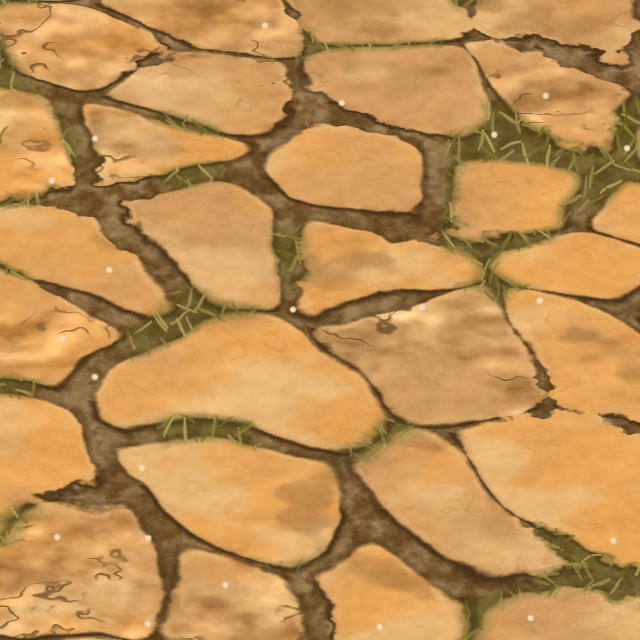
Give the GLSL for this texture, as a three.js fragment shader.

```glsl
// Sunlit crazy paving: amber sandstone slabs seen at a slant, with earth joints and dry grass.
// Slabs are warped Voronoi cells in a foreshortened plane; noise frays their edges,
// splits some faces into flaky ledges and stains them. Grass blades are scattered on a grid.
#define COLUMNS 3.1
#define ROWS 4.1
#define JITTER 0.78
#define JOINT_MIN 0.012
#define JOINT_MAX 0.105
#define SOFT 0.016
#define FLAKINESS 0.85
#define GRASS_GRID 42.0

varying vec2 vUv;

const vec3 AMBER = vec3(0.91, 0.65, 0.35);
const vec3 TAN = vec3(0.82, 0.61, 0.38);
const vec3 CREAM = vec3(0.91, 0.73, 0.49);
const vec3 RUST = vec3(0.65, 0.46, 0.26);
const vec3 EARTH = vec3(0.44, 0.32, 0.17);
const vec3 DUST = vec3(0.58, 0.46, 0.30);
const vec3 SHADOW = vec3(0.25, 0.17, 0.08);
const vec3 STRAW = vec3(0.74, 0.65, 0.38);
const vec3 GREEN = vec3(0.40, 0.38, 0.13);

struct Slab { float edge; vec2 id; vec2 facing; };

vec2 hash2(vec2 p) {
  vec3 q = fract(vec3(p.xyx) * vec3(0.1031, 0.1030, 0.0973));
  q += dot(q, q.yzx + 33.33);
  return fract((q.xx + q.yz) * q.zy);
}

float noise(vec2 p) {
  vec2 i = floor(p), f = fract(p);
  f = f * f * (3.0 - 2.0 * f);
  return mix(mix(hash2(i).x, hash2(i + vec2(1, 0)).x, f.x),
             mix(hash2(i + vec2(0, 1)).x, hash2(i + vec2(1, 1)).x, f.x), f.y);
}

float fbm(vec2 p) {
  float sum = 0.0, amp = 0.533;
  for (int i = 0; i < 4; i++) {
    sum += amp * noise(p);
    p = mat2(1.6, 1.2, -1.2, 1.6) * p + 5.3;
    amp *= 0.5;
  }
  return sum;
}

// Foreshortened ground: rows crowd towards the top and slope down to the right.
vec2 ground(vec2 uv) {
  vec2 p = vec2((uv.x - 0.5) * (1.0 + 0.3 * uv.y) * COLUMNS, uv.y * (ROWS + 2.0 * uv.y));
  p += vec2(0.25 * uv.y, 0.75 * uv.x) + 11.0;
  return p + 0.22 * (vec2(noise(p * 1.9), noise(p * 1.9 + 40.0)) - 0.5);
}

vec2 site(vec2 cell) { return cell + 0.5 + (hash2(cell) - 0.5) * JITTER; }

// Distance to the cell border with rounded corners, plus the direction of that border.
Slab findSlab(vec2 p) {
  vec2 base = floor(p), home = base, toHome = vec2(8.0);
  for (int j = -1; j <= 1; j++) for (int i = -1; i <= 1; i++) {
    vec2 cell = base + vec2(i, j), r = site(cell) - p;
    if (dot(r, r) < dot(toHome, toHome)) { toHome = r; home = cell; }
  }
  Slab s = Slab(8.0, home, vec2(0.0));
  float nearest = 8.0;
  for (int j = -2; j <= 2; j++) for (int i = -2; i <= 2; i++) {
    if (i == 0 && j == 0) continue;
    vec2 r = site(home + vec2(i, j)) - p, dir = normalize(r - toHome);
    float d = dot(0.5 * (r + toHome), dir);
    if (d < nearest) { nearest = d; s.facing = dir; }
    float h = max(0.12 - abs(s.edge - d), 0.0) / 0.12;
    s.edge = min(s.edge, d) - h * h * 0.03;
  }
  return s;
}

vec3 slabColor(vec2 uv, vec2 p, vec2 id) {
  vec2 seed = hash2(id + 71.0), q = uv * vec2(9.0, 19.0) + seed * 30.0;
  float broad = fbm(uv * vec2(5.0, 9.0) + seed * 20.0);
  vec3 col = mix(AMBER, TAN, smoothstep(0.3, 0.75, 0.6 * seed.x + 0.9 * broad - 0.22));
  col = mix(col, CREAM, 0.8 * smoothstep(0.47, 0.68, fbm(q * 0.6 + 9.0)));
  col = mix(col, RUST, 0.55 * smoothstep(0.62, 0.75, fbm(q * 0.7 + 50.0)));
  // Flaky slabs: side-lit relief and broken dark ledges.
  float flaky = FLAKINESS * smoothstep(0.45, 0.6, seed.y) * smoothstep(0.36, 0.56, fbm(p * 2.3 + 3.0));
  float height = fbm(q), relief = height - fbm(q + vec2(-0.12, 0.3));
  float step5 = fract(height * 5.0);
  float ledge = smoothstep(0.0, 0.05, step5) * (1.0 - smoothstep(0.09, 0.24, step5));
  ledge *= smoothstep(0.48, 0.62, noise(q * 1.1 + 17.0));
  col += (0.12 + 0.75 * flaky) * relief * vec3(1.0, 0.95, 0.8);
  col = mix(col, mix(RUST, EARTH, seed.x) * 0.9, ledge * (0.08 + 0.8 * flaky));
  return col + 0.06 * (fbm(uv * vec2(70.0, 110.0)) - 0.5);
}

// Short tapering blades; x is coverage, y is tint.
vec2 grass(vec2 uv) {
  vec2 g = uv * GRASS_GRID, result = vec2(0.0);
  for (int j = -1; j <= 1; j++) for (int i = -1; i <= 1; i++) {
    vec2 cell = floor(g) + vec2(i, j), rnd = hash2(cell + 130.0);
    float angle = 0.3 + 2.6 * rnd.x;
    vec2 v = g - cell - hash2(cell + 9.0), axis = vec2(cos(angle), sin(angle));
    float along = clamp(dot(v, axis), -0.7, 0.7);
    float blade = 1.0 - smoothstep(0.03, 0.19 - 0.1 * abs(along), length(v - axis * along));
    if (blade > result.x) result = vec2(blade, rnd.y);
  }
  return result;
}

void main() {
  vec2 uv = vUv, p = ground(uv);
  Slab slab = findSlab(p);
  // Joint width and edge fraying change from place to place.
  float width = mix(JOINT_MIN, JOINT_MAX, smoothstep(0.25, 0.75, noise(p * 1.4 + 7.0)));
  float fray = mix(0.05, 0.24, smoothstep(0.45, 0.8, noise(p * 1.8 + 20.0)));
  float d = slab.edge - width + fray * (fbm(uv * vec2(26.0, 52.0)) - 0.5);
  float stone = smoothstep(-SOFT, SOFT, d);

  // Earth in the joints, darkest beneath slab edges that face down.
  float soil = fbm(uv * vec2(34.0, 48.0));
  vec3 joint = mix(EARTH, DUST, smoothstep(0.36, 0.68, soil));
  joint += 0.2 * (fbm(uv * vec2(90.0, 120.0) + 4.0) - 0.5);
  float under = smoothstep(-0.3, 0.6, -slab.facing.y);
  joint = mix(joint, SHADOW, (0.25 + 0.6 * under) * smoothstep(-0.065, -0.01, d));

  // Slab faces with a thin, broken pale rim and a worn border.
  vec3 face = slabColor(uv, p, slab.id);
  float rim = smoothstep(0.0, 0.02, d) * (1.0 - smoothstep(0.025, 0.06, d));
  face = mix(face, CREAM, 0.5 * rim * smoothstep(0.4, 0.65, noise(uv * 38.0)));
  face = mix(face, RUST, 0.3 * (1.0 - smoothstep(0.0, 0.05, d)) * under);
  vec3 col = mix(joint, face, stone);

  // Grass clumps root in the joints and spill a little over the slabs.
  float clump = smoothstep(0.54, 0.68, noise(uv * 6.5 + 31.0)) * (1.0 - smoothstep(0.0, 0.07, d));
  vec2 blade = grass(uv + 0.008 * (vec2(noise(uv * 40.0), noise(uv * 40.0 + 8.0)) - 0.5));
  col = mix(col, GREEN * 0.85, 0.45 * clump);
  col = mix(col, mix(GREEN, STRAW, blade.y), 0.85 * clump * blade.x);

  // Sparse pale chips.
  vec2 chipCell = floor(uv * 16.0), chip = hash2(chipCell + 210.0);
  float chipDist = length(fract(uv * 16.0) - 0.25 - 0.5 * chip);
  col = mix(col, vec3(0.95, 0.86, 0.72), step(0.93, hash2(chipCell + 5.0).y) * (1.0 - smoothstep(0.04, 0.11, chipDist)));
  gl_FragColor = vec4(clamp(col, 0.0, 1.0), 1.0);
}
```
